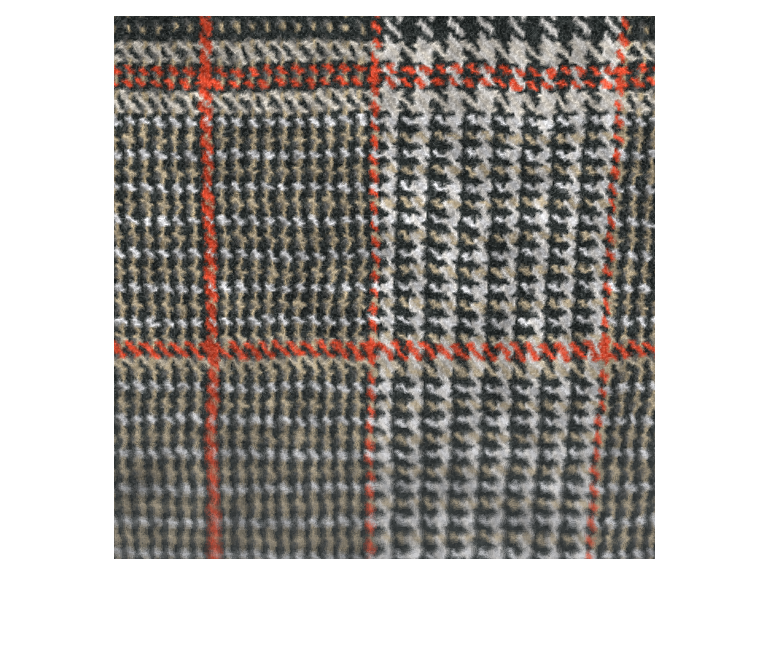
Give the GLSL for this texture, as a WebGL 1 fragment shader.

```glsl
precision highp float;
// Woven wool glen check with red overcheck lines, a square swatch on white.
uniform vec2 u_resolution;

const vec2 THREADS = vec2(138.0, 130.0);
const vec3 WHITE = vec3(0.85, 0.85, 0.86);
const vec3 TAN = vec3(0.69, 0.62, 0.49);
const vec3 GREY = vec3(0.36, 0.36, 0.35);
const vec3 DARK = vec3(0.15, 0.17, 0.165);
const vec3 RED = vec3(0.86, 0.28, 0.17);

float hash(vec2 p) {
  vec3 q = fract(vec3(p.xyx) * 0.1031);
  q += dot(q, q.yzx + 33.33);
  return fract((q.x + q.y) * q.z);
}

float noise(vec2 p) {
  vec2 i = floor(p), f = fract(p);
  f = f * f * (3.0 - 2.0 * f);
  return mix(mix(hash(i), hash(i + vec2(1, 0)), f.x),
             mix(hash(i + vec2(0, 1)), hash(i + vec2(1, 1)), f.x), f.y);
}

float band(float x, float center, float halfWidth) {
  return step(abs(x - center), halfWidth);
}

// Vertical threads: one light in four at the sides, groups of four in the wide panel
vec3 warpColor(float i) {
  float u = (i + 0.5) / THREADS.x;
  vec3 side = mix(DARK, TAN, step(2.5, mod(i, 4.0)));
  side = mix(side, GREY, band(mod(i, 4.0), 2.0, 0.5));
  vec3 wide = mix(DARK, mix(TAN, WHITE, 0.8), step(mod(i - 69.0, 8.0), 3.5));
  vec3 c = mix(side, wide, band(u, 0.718, 0.222));
  float red = band(u, 0.172, 0.009) + band(u, 0.484, 0.0085) + band(u, 0.943, 0.0085);
  return mix(c, RED, red);
}

// Horizontal threads: pairs, with broad bands near the top (v runs downward)
vec3 weftColor(float j) {
  float v = (j + 0.5) / THREADS.y;
  vec3 pale = mix(WHITE, TAN, step(1.0, mod(floor(j / 4.0), 2.0)) * 0.9);
  vec3 c = mix(DARK, pale, step(mod(j, 4.0), 1.5));
  c = mix(c, DARK, step(v, 0.045) + band(v, 0.11, 0.025));
  c = mix(c, mix(TAN, WHITE, 0.6), band(v, 0.065, 0.02) + band(v, 0.157, 0.02));
  c = mix(c, mix(TAN, WHITE, 0.3), band(v, 0.617, 0.026));
  return mix(c, RED, band(v, 0.1, 0.006) + band(v, 0.123, 0.006) + band(v, 0.617, 0.0145));
}

// Two-over-two twill, stepping down to the right
vec3 weave(vec2 p) {
  vec2 s = p * THREADS, id = floor(s), f = fract(s) - 0.5;
  float strongRed = band((id.x + 0.5) / THREADS.x, 0.172, 0.009);
  float warpUp = step(mod(id.x - id.y, 4.0), 1.5 + strongRed);
  vec3 c = mix(weftColor(id.y), warpColor(id.x), warpUp);

  // Each float is rounded across and sinks at both ends
  float across = mix(f.y, f.x, warpUp);
  float along = mix(mod(s.x - id.y, 4.0) - 3.0, mod(s.y - id.x + 1.0, 4.0) - 1.0, warpUp);
  along = min(abs(along), 1.0);
  float tone = 0.86 + 0.28 * hash(floor(s * 0.5) + 7.0);
  return c * tone * (1.1 - 0.7 * across * across - 0.32 * along * along);
}

void main() {
  vec2 uv = gl_FragCoord.xy / u_resolution.x;
  vec2 q = (uv - vec2(0.1484, 0.1237)) / vec2(0.7044, 0.707);
  float down = clamp(1.0 - q.y, 0.0, 1.0);

  // Cloth lean and yarn wobble
  vec2 p = vec2(q.x, 1.0 - q.y);
  p.x -= pow(down, 1.3) * (0.037 - 0.098 * q.x - 0.014 * q.x * q.x);
  p += 0.010 * (vec2(noise(q * 9.0), noise(q * 9.0 + 40.0)) - 0.5);
  p += 0.008 * (vec2(noise(q * 60.0 + 9.0), noise(q * 60.0 + 70.0)) - 0.5);
  p += 0.004 * (vec2(noise(q * 210.0), noise(q * 210.0 + 30.0)) - 0.5);

  // Soft focus, growing toward the bottom left
  float blur = 0.0055 + 0.006 * smoothstep(0.55, 1.0, down) * (1.0 - 0.5 * q.x);
  vec3 cloth = vec3(0.0);
  for (int a = 0; a < 4; a++) {
    for (int b = 0; b < 4; b++) {
      cloth += weave(p + blur * (vec2(float(a), float(b)) - 1.5) / 3.0) / 16.0;
    }
  }

  // Uneven dye, loose fibres and grain
  float sharp = 1.0 - 0.65 * smoothstep(0.55, 1.0, down);
  vec2 bent = q + 0.02 * vec2(noise(q * 45.0), noise(q * 45.0 + 20.0));
  float hair = 1.0 - abs(2.0 * noise(bent * 150.0) - 1.0);
  cloth *= 0.88 + 0.24 * noise(q * 14.0 + 3.0);
  cloth += sharp * 0.09 * smoothstep(0.82, 1.0, hair);
  cloth += sharp * 0.16 * (noise(q * 340.0) - 0.5);
  cloth = mix(cloth, vec3(0.40, 0.41, 0.43), 0.07 + 0.18 * smoothstep(0.5, 1.0, down));

  // Swatch edge
  vec2 d = abs(q - 0.5) - 0.5;
  float pixel = 1.0 / (0.705 * u_resolution.x);
  float inside = 1.0 - smoothstep(-0.5 * pixel, 0.5 * pixel, max(d.x, d.y));
  gl_FragColor = vec4(mix(vec3(1.0), clamp(cloth, 0.0, 1.0), inside), 1.0);
}
```
